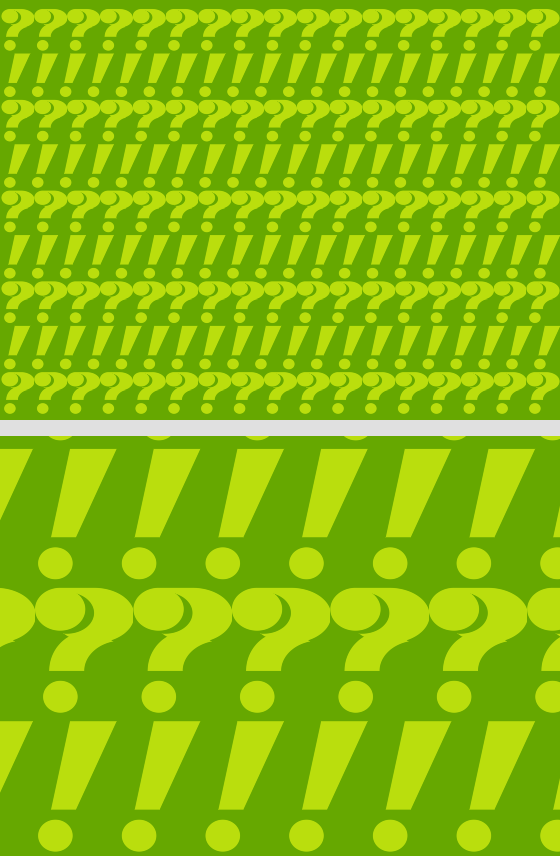
Top, the full canvas; bottom, a detail of the centre.
This pattern is drawn by a Shadertoy shader. Its source:

```glsl
const vec3 LEAF_GREEN = vec3(0.40, 0.66, 0.00);
const vec3 LIME = vec3(0.73, 0.87, 0.05);

// Layout in design units, y pointing down
const float CANVAS_HEIGHT = 576.0;
const float BAND_TOP = 12.4;
const float BAND_PITCH = 124.5;
const float BAND_MARGIN = 2.0;
const float HOOK_BANDS = 5.0;
const float SLASH_BANDS = 4.0;

const float HOOK_LEFT = 2.0;
const float HOOK_PITCH = 45.0;
const float HOOK_COUNT = 17.0;
const float HOOK_FOOT = 38.0;
const vec2 HOOK_DOT = vec2(11.6, 49.8);

const float SLASH_LEFT = 4.5;
const float SLASH_PITCH = 38.26;
const float SLASH_COUNT = 20.0;
const float SLASH_TOP = 61.0;
const float SLASH_FOOT = 101.4;
const vec2 SLASH_CENTRES = vec2(26.35, 12.7);    // top, foot
const vec2 SLASH_HALF_WIDTHS = vec2(10.65, 5.7); // top, foot
const float SLASH_EDGE_COS = 0.93;
const vec2 SLASH_DOT = vec2(9.0, 113.3);

const vec2 DOT_RADII = vec2(7.9, 7.3);

// Approximate signed distance to an axis-aligned ellipse
float ellipse(vec2 p, vec2 centre, vec2 radii) {
    vec2 q = (p - centre) / radii;
    float k = length(q);
    return k * (k - 1.0) / max(length(q / radii), 1e-4);
}

float box(vec2 p, vec2 centre, vec2 halfSize) {
    vec2 d = abs(p - centre) - halfSize;
    return length(max(d, 0.0)) + min(max(d.x, d.y), 0.0);
}

// Thick hook: ball terminal, hollow bowl, tapering tail and dot
float hookMark(vec2 p) {
    float ball = ellipse(p, vec2(11.5, 9.8), vec2(11.5, 9.8));

    float bowl = ellipse(p, vec2(27.0, 12.6), vec2(18.4, 12.6));
    bowl = min(bowl, box(p, vec2(19.0, 5.0), vec2(8.0, 5.0)));
    bowl = max(bowl, -ellipse(p, vec2(14.5, 11.5), vec2(12.5, 9.5)));

    float tail = ellipse(p, vec2(24.0, HOOK_FOOT), vec2(17.5, 18.0));
    tail = max(tail, -ellipse(p, vec2(40.0, HOOK_FOOT), vec2(17.5, 13.9)));
    tail = max(tail, p.y - HOOK_FOOT);

    float dotShape = ellipse(p, HOOK_DOT, DOT_RADII);
    return min(min(ball, bowl), min(tail, dotShape));
}

// Slanted wedge over a dot
float slashMark(vec2 p) {
    float t = (p.y - SLASH_TOP) / (SLASH_FOOT - SLASH_TOP);
    float centre = mix(SLASH_CENTRES.x, SLASH_CENTRES.y, t);
    float halfWidth = mix(SLASH_HALF_WIDTHS.x, SLASH_HALF_WIDTHS.y, t);
    float sides = (abs(p.x - centre) - halfWidth) * SLASH_EDGE_COS;
    float ends = max(SLASH_TOP - p.y, p.y - SLASH_FOOT);
    return min(max(sides, ends), ellipse(p, SLASH_DOT, DOT_RADII));
}

// Limited horizontal repeat, measured from the left of each cell
float repeatX(float x, float left, float pitch, float count) {
    x -= left;
    return x - pitch * clamp(floor(x / pitch), 0.0, count - 1.0);
}

void mainImage(out vec4 fragColor, in vec2 fragCoord) {
    float unitsPerPixel = CANVAS_HEIGHT / iResolution.y;
    vec2 p = vec2(fragCoord.x, iResolution.y - fragCoord.y) * unitsPerPixel;

    // Limited vertical repeat for each kind of mark
    float band = max(floor((p.y - BAND_TOP + BAND_MARGIN) / BAND_PITCH), 0.0);
    float y = p.y - BAND_TOP;
    float hookY = y - BAND_PITCH * min(band, HOOK_BANDS - 1.0);
    float slashY = y - BAND_PITCH * min(band, SLASH_BANDS - 1.0);

    float hookX = repeatX(p.x, HOOK_LEFT, HOOK_PITCH, HOOK_COUNT);
    float slashX = repeatX(p.x, SLASH_LEFT, SLASH_PITCH, SLASH_COUNT);
    float d = min(hookMark(vec2(hookX, hookY)), slashMark(vec2(slashX, slashY)));

    // Edge about one pixel wide
    float coverage = 1.0 - smoothstep(-0.6, 0.6, d / unitsPerPixel);
    fragColor = vec4(mix(LEAF_GREEN, LIME, coverage), 1.0);
}
```
